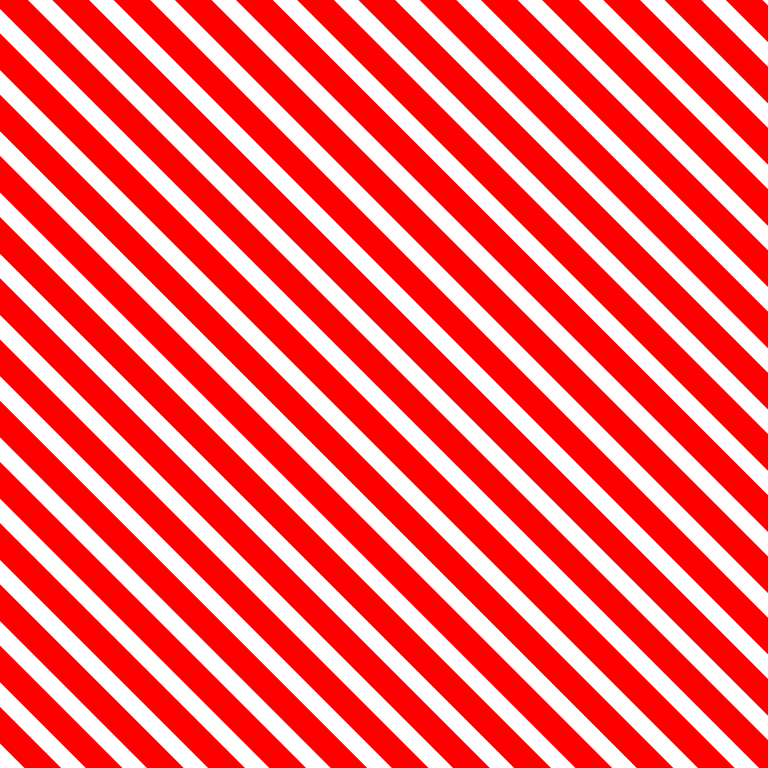
Reproduce this pattern procedurally as a WebGL 2 fragment shader.

```glsl
#version 300 es
precision highp float;
// Flat candy stripes running at 45 degrees, down to the right.
// The diagonal coordinate x + y is folded into one repeat, and a signed
// distance to the light band gives crisp edges smoothed over one pixel.

uniform vec2 u_resolution;
out vec4 fragColor;

const float REPEATS = 12.545;      // stripe pairs along each side
const float LIGHT_SHARE = 0.4;     // light part of one repeat
const float PHASE = 0.0;           // shift, in repeats
const vec3 STRIPE_RED = vec3(1.0, 0.0, 0.0);
const vec3 STRIPE_WHITE = vec3(1.0);

// Signed distance to the light band, in canvas units; negative inside.
float lightBandDistance(vec2 p) {
    float diagonal = (p.x + p.y) * REPEATS + PHASE;
    float fromCentre = abs(fract(diagonal - 0.5 * LIGHT_SHARE + 0.5) - 0.5);
    return (fromCentre - 0.5 * LIGHT_SHARE) / (REPEATS * sqrt(2.0));
}

void main() {
    float canvasSize = min(u_resolution.x, u_resolution.y);
    vec2 p = gl_FragCoord.xy / canvasSize;

    // Pixel coverage of the light band
    float coverage = clamp(0.5 - lightBandDistance(p) * canvasSize, 0.0, 1.0);
    fragColor = vec4(mix(STRIPE_RED, STRIPE_WHITE, coverage), 1.0);
}
```
